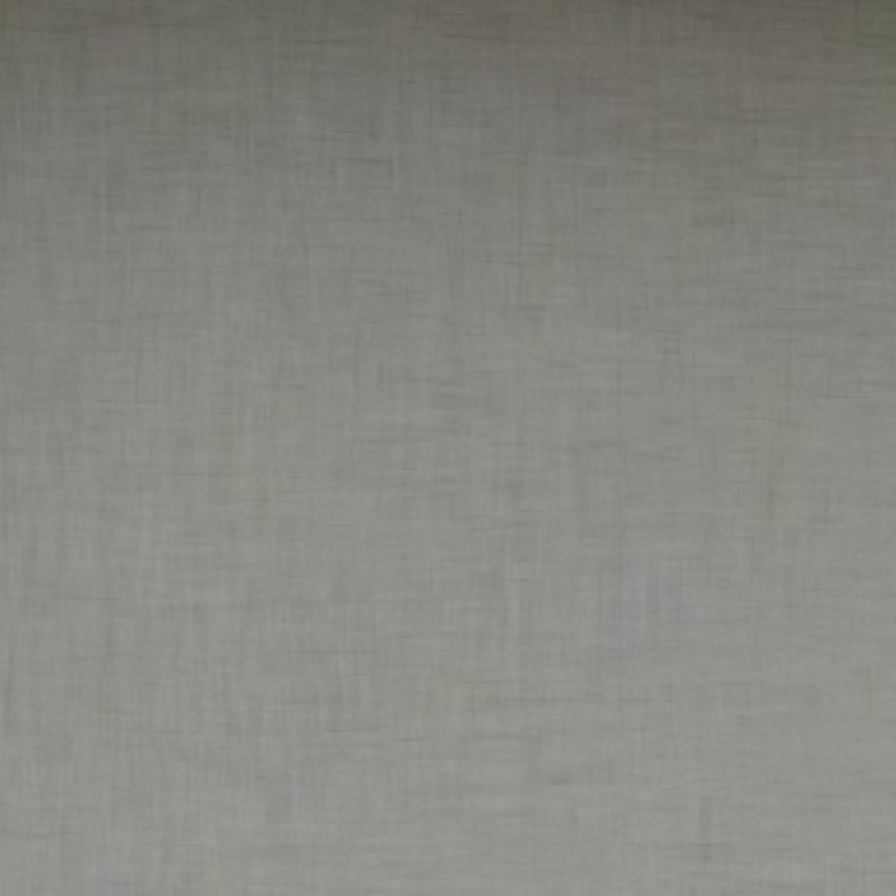
This texture is drawn by a WebGL 2 fragment shader. Its source:

```glsl
#version 300 es
precision highp float;
// Grey woven cloth under soft light that fades towards the top edge.
// Stretched value noise makes the crossing threads; broad noise varies
// their strength and adds faint warm, green and violet stains.

uniform vec2 u_resolution;
out vec4 fragColor;

// Integer hash of a lattice cell, from -1 to 1.
float hash(ivec2 cell, uint seed) {
    uint h = uint(cell.x) * 0x9E37u + uint(cell.y) * 0x85EBCAu + seed * 0xC2B2AEu;
    h = (h ^ (h >> 16)) * 0x7FEB352Du;
    h = (h ^ (h >> 15)) * 0x846CA68Bu;
    h ^= h >> 16;
    return float(h >> 8) / 8388608.0 - 1.0;
}

float noise(vec2 p, uint seed) {
    ivec2 c = ivec2(floor(p));
    vec2 f = fract(p);
    f = f * f * (3.0 - 2.0 * f);
    float low = mix(hash(c, seed), hash(c + ivec2(1, 0), seed), f.x);
    float high = mix(hash(c + ivec2(0, 1), seed), hash(c + ivec2(1, 1), seed), f.x);
    return mix(low, high, f.y);
}

// Threads running along y: several widths and lengths summed.
float threads(vec2 p, uint seed) {
    float sum = 0.0;
    vec2 scale = vec2(75.0, 9.0);
    float weight = 0.45;
    for (uint i = 0u; i < 3u; i++) {
        sum += weight * noise(p * scale + float(i) * 7.3, seed + i);
        scale *= vec2(1.6, 1.9);
        weight *= 1.25;
    }
    return sum;
}

void main() {
    vec2 uv = gl_FragCoord.xy / u_resolution;
    float depth = 1.0 - uv.y;

    // Light falls off quickly near the top, most of all at the right.
    float light = 0.588 - 0.19 * exp(-3.2 * depth);
    light -= 0.035 * smoothstep(0.35, 1.0, uv.x) * exp(-5.0 * depth);
    light -= 0.010 * smoothstep(0.25, 0.0, uv.x);
    light += 0.004 * noise(uv * 5.0, 3u);

    // Slightly bowed warp and weft, each fading in and out by region.
    vec2 cloth = uv + 0.004 * vec2(noise(uv * 3.0, 5u), noise(uv * 3.0, 6u));
    cloth.y += 0.035 * uv.x * uv.y;
    float warp = threads(cloth, 11u);
    float weft = threads(cloth.yx, 23u);
    float warpGain = 0.014 + 0.005 * noise(uv * 7.0, 31u) - 0.006 * uv.x;
    float weftGain = 0.010 + 0.004 * noise(uv * 6.0, 37u) + 0.004 * uv.x;
    float weave = warp * warpGain + weft * weftGain;

    // Sparse dark slubs and a fine grain.
    weave -= 0.020 * smoothstep(0.5, 1.0, noise(cloth * vec2(24.0, 190.0), 41u));
    weave -= 0.016 * smoothstep(0.5, 1.0, noise(cloth * vec2(190.0, 22.0), 43u));
    weave += 0.009 * noise(uv * 230.0, 47u);

    // One faint upright crease.
    float crease = smoothstep(0.004, 0.0, abs(uv.x - 0.687 - 0.008 * depth));
    weave -= 0.013 * crease * smoothstep(0.25, 0.45, depth) * smoothstep(0.95, 0.75, depth);

    // Warmer in the dark, with soft colour stains.
    float value = light + weave + 0.003;
    float dark = smoothstep(0.54, 0.38, light);
    vec3 color = value + vec3(-0.003, 0.0, -0.022) + dark * vec3(0.008, 0.0, -0.016);
    float violet = 0.6 * noise(uv * 9.0, 53u) + 0.4 * noise(uv * vec2(34.0, 26.0), 59u);
    float warm = noise(uv * vec2(8.0, 6.0), 61u);
    color += violet * vec3(0.004, -0.003, 0.011) + warm * vec3(0.005, 0.0, -0.004);

    fragColor = vec4(color, 1.0);
}
```
